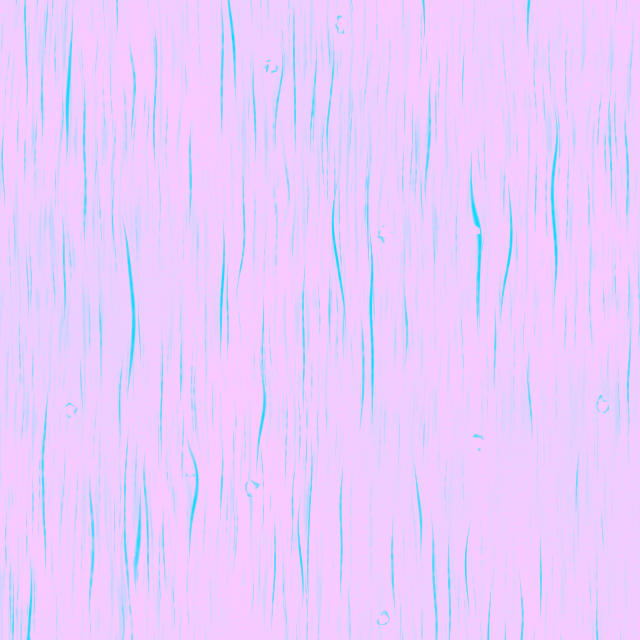
Write a WebGL 1 fragment shader that draws this texture map.

```glsl
precision highp float;
// Pastel weathered wood: pink planks split by upright, tapering cyan cracks.
// Three layers of jittered cracks lie over stretched gradient-noise grain,
// and scattered knots bend the grain sideways around themselves.
uniform vec2 u_resolution;

vec2 hash2(vec2 p) {
  vec3 q = fract(p.xyx * vec3(0.1031, 0.1030, 0.0973));
  q += dot(q, q.yzx + 33.33);
  return fract((q.xx + q.yz) * q.zy);
}

float cornerSlope(vec2 cell, vec2 offset) {
  float angle = 6.2832 * hash2(cell).x;
  return dot(vec2(cos(angle), sin(angle)), offset);
}

// Gradient noise, roughly -0.7 to 0.7
float noise(vec2 p) {
  vec2 i = floor(p), f = fract(p), e = vec2(1.0, 0.0);
  vec2 u = f * f * f * (f * (f * 6.0 - 15.0) + 10.0);
  float low = mix(cornerSlope(i, f), cornerSlope(i + e, f - e), u.x);
  float high = mix(cornerSlope(i + e.yx, f - e.yx), cornerSlope(i + 1.0, f - 1.0), u.x);
  return mix(low, high, u.y);
}

// One layer of wandering cracks; grid holds the number of columns and rows
float cracks(vec2 p, vec2 grid, float halfWidth, float presence, float seed) {
  float pixel = 1.0 / u_resolution.x;
  float column = floor(p.x * grid.x);
  float depth = 0.0;
  for (int k = -1; k <= 1; k++) {
    float id = column + float(k);
    vec2 columnRnd = hash2(vec2(id, seed));
    float y = p.y * grid.y + columnRnd.x * 9.0;
    vec2 cell = vec2(id + seed * 3.0, floor(y) + seed);
    vec2 span = hash2(cell + 17.0) * 0.45;
    vec2 rnd = hash2(cell + 71.0);
    float t = fract(y);
    float taper = smoothstep(span.x, span.x + 0.25, t)
                * (1.0 - smoothstep(0.75 - span.y, 1.0 - span.y, t));
    float wander = 0.3 * noise(vec2(id * 7.37 + seed, y * 2.5));
    float center = (id + 0.1 + 0.8 * rnd.y + wander) / grid.x;
    float width = halfWidth * taper * (0.6 + 0.6 * columnRnd.y) + pixel * 0.8;
    float line = 1.0 - smoothstep(0.15 * width, width, abs(p.x - center));
    depth = max(depth, line * sqrt(taper) * step(rnd.x, presence));
  }
  return depth;
}

void main() {
  vec2 uv = gl_FragCoord.xy / u_resolution;
  vec2 p = uv;

  // Slow sway shared by all the grain
  p.x += 0.014 * noise(uv * vec2(5.0, 2.5)) + 0.005 * noise(uv * vec2(16.0, 7.0) + 40.0);

  // Knots: push the grain aside, then leave a pale eye or a broken ring
  vec2 knotGrid = vec2(6.0, 5.0);
  vec2 home = floor(uv * knotGrid);
  float eye = 0.0, ring = 0.0;
  for (int j = -1; j <= 1; j++) {
    for (int i = -1; i <= 1; i++) {
      vec2 cell = home + vec2(float(i), float(j));
      vec2 rnd = hash2(cell + 5.0);
      float present = step(rnd.x, 0.42);
      vec2 q = uv - (cell + 0.15 + 0.7 * hash2(cell + 29.0)) / knotGrid;
      vec2 reach = q / vec2(0.019, 0.05);
      p.x -= present * 0.62 * q.x * exp(-dot(reach, reach));
      float radius = length(q * vec2(1.0, 0.85)) + 0.006 * noise(q * 110.0 + cell * 9.0);
      float size = 0.005 + 0.004 * rnd.y;
      eye = max(eye, present * (1.0 - smoothstep(size - 0.002, size + 0.001, radius)));
      float broken = smoothstep(-0.2, 0.3, noise(q * 90.0 + cell * 13.0));
      ring = max(ring, present * step(0.45, rnd.y) * broken
           * (1.0 - smoothstep(0.0005, 0.003, abs(radius - size))));
    }
  }

  // Fine fibres gather in tall patches, leaving other boards almost bare
  float patches = noise(p * vec2(7.0, 2.2) + 11.0);
  float dense = smoothstep(-0.35, 0.3, patches);
  float fibre = smoothstep(0.08, 0.5, noise(p * vec2(150.0, 7.0)))
              + 0.7 * smoothstep(0.1, 0.5, noise(p * vec2(230.0, 16.0) + 60.0));
  float speckle = noise(uv * vec2(210.0, 150.0));
  float wash = noise(p * vec2(4.0, 3.0) + 80.0) + 0.5 * noise(p * vec2(26.0, 4.0));

  // Cracks; the thinner ones are frayed into dashes
  float fray = smoothstep(-0.4, 0.2, noise(uv * vec2(60.0, 75.0) + 3.0));
  float major = cracks(p, vec2(13.0, 2.3), 0.0031, 0.55, 1.0);
  float medium = cracks(p, vec2(36.0, 3.1), 0.0016, 0.55, 2.0) * mix(0.45, 0.75, fray);
  float fine = cracks(p, vec2(85.0, 5.2), 0.0008, 0.65, 3.0)
             * mix(0.12, 0.45, fray) * mix(0.35, 1.0, dense);
  float crack = max(major * mix(0.82, 1.0, fray), max(medium, fine));

  // Depth runs from bare pink through lilac to saturated cyan
  float depth = 0.025 + 0.06 * wash + 0.05 * speckle + 0.17 * fibre * mix(0.25, 1.0, dense);
  depth = max(depth, 0.0);
  depth = mix(depth, 1.0, crack) * (1.0 - 0.95 * eye);
  depth = clamp(max(depth, 0.6 * ring), 0.0, 1.0);

  vec3 color = mix(vec3(0.98, 0.79, 1.0), vec3(0.06, 0.86, 0.99), depth);
  color.g += 0.02 * smoothstep(0.0, 0.1, depth) * (1.0 - depth);
  gl_FragColor = vec4(color, 1.0);
}
```
